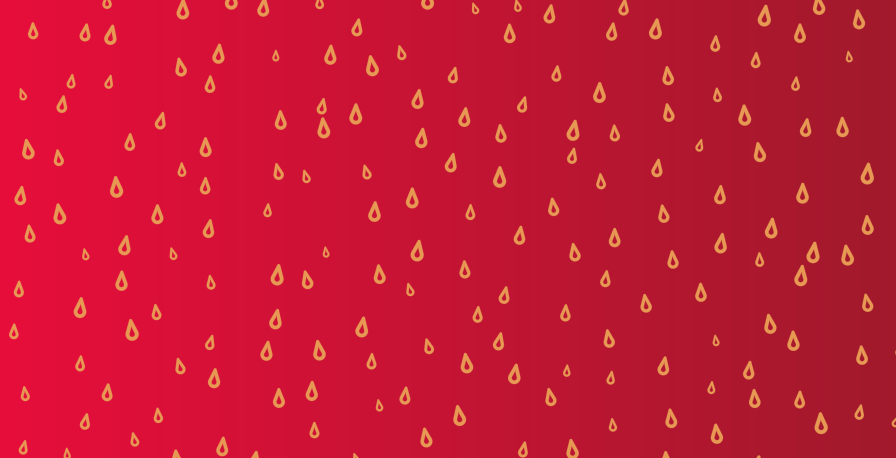
Reproduce this pattern procedurally as a Shadertoy shader.

```glsl
// Strawberry skin: golden teardrop seed outlines scattered over a crimson gradient.

const vec3 BRIGHT_RED = vec3(0.905, 0.052, 0.230);
const vec3 DARK_RED   = vec3(0.630, 0.100, 0.170);
const vec3 SEED_GOLD  = vec3(0.905, 0.600, 0.330);

const float CELL_SIZE   = 0.107;  // all lengths are in canvas heights
const float JITTER      = 0.58;   // spread of a seed inside its cell
const float BASE_RADIUS = 0.0140;
const float TIP_RADIUS  = 0.0034;
const float BODY_LENGTH = 0.0290; // from base centre to tip centre
const float RIM_WIDTH   = 0.0084;

// Sine-free hash: cell to three values in 0..1
vec3 hash32(vec2 p) {
    vec3 q = fract(vec3(p.xyx) * vec3(0.1031, 0.1030, 0.0973));
    q += dot(q, q.yxz + 33.33);
    return fract((q.xxy + q.yzz) * q.zyx);
}

vec2 rotate(vec2 p, float angle) {
    float c = cos(angle), s = sin(angle);
    return vec2(c * p.x - s * p.y, s * p.x + c * p.y);
}

// Signed distance to a capsule that narrows from base to tip
float teardropDistance(vec2 p, float baseRadius, float tipRadius, float len) {
    p.x = abs(p.x);
    float slope = (baseRadius - tipRadius) / len;
    float rise = sqrt(1.0 - slope * slope);
    float along = dot(p, vec2(-slope, rise));
    if (along < 0.0) return length(p) - baseRadius;
    if (along > rise * len) return length(p - vec2(0.0, len)) - tipRadius;
    return dot(p, vec2(rise, slope)) - baseRadius;
}

// Signed distance to the rim of a seed centred on the origin
float seedDistance(vec2 p, float size, float tilt) {
    vec2 q = rotate(p, tilt) / size;
    q.y += 0.5 * (BODY_LENGTH + TIP_RADIUS - BASE_RADIUS);
    float d = teardropDistance(q, BASE_RADIUS, TIP_RADIUS, BODY_LENGTH);
    return max(d, -d - RIM_WIDTH) * size;
}

// Nearest seed rim among the neighbouring cells of a staggered grid
float seedField(vec2 p) {
    float nearest = 1.0;
    float column = floor(p.x / CELL_SIZE);
    for (int i = -1; i <= 1; i++) {
        float x = column + float(i);
        float stagger = 0.5 * mod(x, 2.0);
        float row = floor(p.y / CELL_SIZE - stagger);
        for (int j = -1; j <= 1; j++) {
            vec2 cell = vec2(x, row + float(j));
            vec3 place = hash32(cell + 17.0);
            vec3 look = hash32(cell + 71.0);
            vec2 centre = cell + vec2(0.5, 0.5 + stagger) + JITTER * (place.xy - 0.5);
            float growth = sqrt(look.x);
            float size = mix(0.45, 1.03, growth);
            float tilt = (look.y * 2.0 - 1.0) * mix(0.45, 0.15, growth);
            nearest = min(nearest, seedDistance(p - centre * CELL_SIZE, size, tilt));
        }
    }
    return nearest;
}

void mainImage(out vec4 fragColor, in vec2 fragCoord) {
    float pixel = 1.0 / iResolution.y;
    vec2 p = fragCoord * pixel;

    // Background runs from bright on the left to dark on the right
    vec3 color = mix(BRIGHT_RED, DARK_RED, fragCoord.x / iResolution.x);

    // Seeds, offset so that the hash cells stay positive
    float d = seedField(p + 3.0);
    float coverage = 1.0 - smoothstep(-0.75 * pixel, 0.75 * pixel, d);
    color = mix(color, SEED_GOLD, coverage);

    fragColor = vec4(color, 1.0);
}
```
